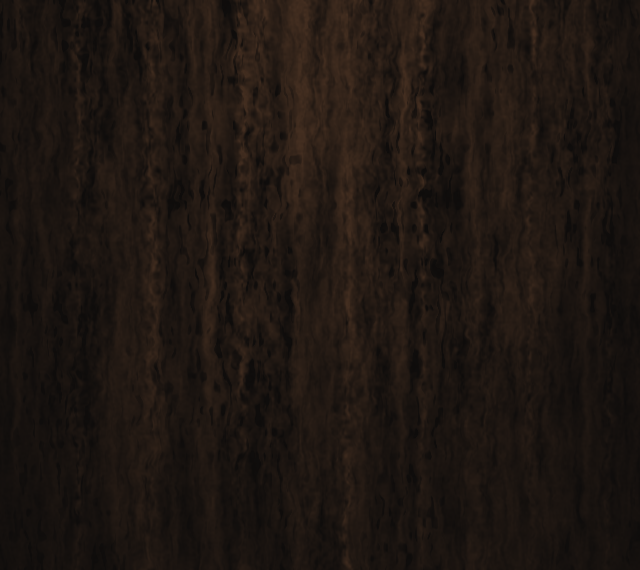
A WebGL 2 fragment shader for this texture:

```glsl
#version 300 es
precision highp float;

uniform vec2 u_resolution;
out vec4 fragColor;

float hash(vec2 p) {
  vec3 q = fract(p.xyx * vec3(0.1031, 0.1030, 0.0973));
  q += dot(q, q.yzx + 33.33);
  return fract((q.x + q.y) * q.z);
}

float noise(vec2 p) {
  vec2 cell = floor(p), f = fract(p);
  f = f * f * (3.0 - 2.0 * f);
  float low = mix(hash(cell), hash(cell + vec2(1, 0)), f.x);
  float high = mix(hash(cell + vec2(0, 1)), hash(cell + vec2(1, 1)), f.x);
  return mix(low, high, f.y);
}

float fbm(vec2 p) {
  float sum = 0.0, weight = 0.533;
  for (int i = 0; i < 4; i++) {
    sum += weight * noise(p);
    p = p * 2.03 + vec2(17.3, 9.1);
    weight *= 0.5;
  }
  return sum;
}

// Upright bands: x is their brightness, y is how crumbly the surface is
vec2 bands(vec2 p, float aspect) {
  vec2 total = vec2(0);
  for (int i = 0; i < 14; i++) {
    float id = float(i);
    float center = (id + 0.15 + 0.7 * hash(vec2(id, 3.0))) / 14.0 * aspect;
    float width = mix(0.006, 0.02, pow(hash(vec2(id, 8.0)), 1.5));
    float d = (p.x - center) / width;
    float fade = smoothstep(0.1, 0.6, noise(vec2(id * 7.7, p.y * 2.2 + id)));
    float body = exp(-d * d) * mix(0.45, 1.0, fade);
    total += body * vec2(mix(0.5, 1.0, hash(vec2(id, 14.0))), mod(id, 2.0));
  }
  return min(total, 1.0);
}

void main() {
  vec2 p = gl_FragCoord.xy / u_resolution.y;
  float aspect = u_resolution.x / u_resolution.y;
  float side = 2.0 * p.x / aspect - 1.0;

  // Waviness of the grain, from slow bends to small ragged kinks
  vec2 q = p;
  q.x += 0.008 * (noise(p * vec2(9.0, 5.0)) - 0.5);
  q.x += 0.009 * (noise(p * vec2(45.0, 28.0)) - 0.5);
  q.x += 0.005 * (noise(p * vec2(90.0, 75.0) + 7.0) - 0.5);

  // Long tones, fibres and thin threads
  float broad = fbm(vec2(q.x * 13.0, q.y * 0.8) + 4.0);
  float fibre = fbm(vec2(q.x * 62.0, q.y * 9.0) + 31.0);
  float thread = noise(vec2(q.x * 170.0, q.y * 26.0) + 60.0);
  vec2 band = bands(q, aspect);
  float tone = 0.26 + 0.62 * (broad - 0.24) + 0.38 * band.x;
  tone += 0.72 * (fibre - 0.5) + 0.28 * (thread - 0.5);

  // Fine crumbs everywhere, strongest along some bands
  float coarse = noise(q * vec2(130.0, 70.0) + 13.0);
  float grain = coarse + 0.8 * noise(q * vec2(235.0, 150.0));
  float rough = smoothstep(0.3, 0.7, noise(vec2(q.x * 20.0, q.y * 2.5) + 77.0));
  tone += (0.12 + 0.2 * rough + 0.5 * band.y) * (grain - 0.9);

  // Small dark cracks and pits, gathered in patches
  float crack = noise(vec2(q.x * 180.0, q.y * 50.0) + 90.0);
  float patchy = smoothstep(0.35, 0.7, noise(vec2(q.x * 16.0, q.y * 3.0) + 50.0));
  tone -= 0.36 * smoothstep(0.6, 0.85, crack) * mix(0.3, 1.0, patchy);

  // Light falls off toward the sides and the bottom
  float light = mix(0.58, 1.16, smoothstep(-0.1, 1.0, p.y));
  light *= 1.1 - 0.6 * side * side;
  tone = clamp(tone * light, 0.0, 1.15);

  vec3 color = mix(vec3(0.058, 0.049, 0.045), vec3(0.228, 0.157, 0.111), tone);
  color *= 0.95 + 0.1 * noise(p * 230.0);
  fragColor = vec4(color, 1.0);
}
```
